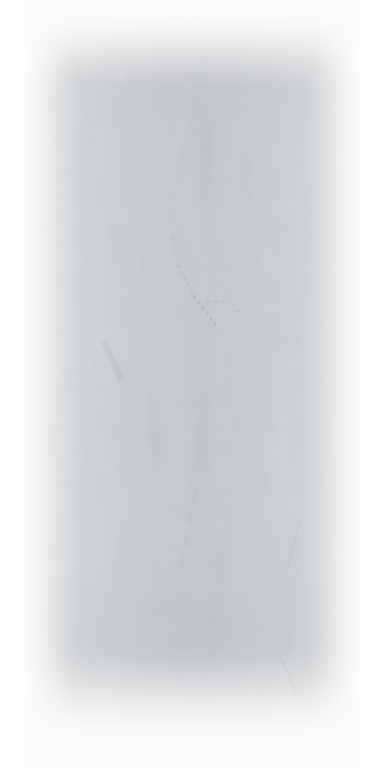
Write a WebGL 1 fragment shader that draws this texture.

```glsl
precision highp float;
uniform vec2 u_resolution;

vec2 hash2(vec2 cell) {
  vec2 q = vec2(dot(cell, vec2(127.1, 311.7)), dot(cell, vec2(269.5, 183.3)));
  return fract(sin(q) * 4375.85);
}

// Distance to the nearest scattered cell point
float cellular(vec2 p) {
  vec2 cell = floor(p);
  vec2 local = fract(p);
  float nearest = 2.0;
  for (int j = -1; j <= 1; j++) {
    for (int i = -1; i <= 1; i++) {
      vec2 offset = vec2(float(i), float(j));
      nearest = min(nearest, length(offset + hash2(cell + offset) - local));
    }
  }
  return nearest;
}

float layeredSines(vec2 p) {
  float sum = 0.0;
  float weight = 0.5;
  for (int i = 0; i < 4; i++) {
    sum += weight * sin(p.x + 1.3 * sin(p.y)) * cos(p.y * 0.8 + float(i));
    p = p.yx * vec2(1.7, 1.9) + vec2(2.3, 5.1);
    p = p.yx;
    weight *= 0.6;
  }
  return sum;
}

// Soft elliptical stain
float stain(vec2 p, vec2 center, vec2 radius) {
  vec2 q = (p - center) / radius;
  return exp(-dot(q, q));
}

// Thin line; dashes > 0 breaks it into that many pieces
float scratch(vec2 p, vec2 a, vec2 b, float width, float dashes) {
  vec2 axis = b - a;
  float t = clamp(dot(p - a, axis) / dot(axis, axis), 0.0, 1.0);
  float line = 1.0 - smoothstep(width * 0.3, width, length(p - a - axis * t));
  float wave = smoothstep(-0.4, 0.4, sin(t * dashes * 6.283));
  return line * mix(1.0, wave, step(0.5, dashes));
}

// Feathered sheet outline
float sheetMask(vec2 p) {
  float sides = smoothstep(0.045, 0.215, p.x) * smoothstep(0.045, 0.215, 1.0 - p.x);
  float ends = smoothstep(0.06, 0.33, p.y) * smoothstep(0.02, 0.25, 2.0 - p.y);
  return sides * ends;
}

float stains(vec2 p) {
  float s = stain(p, vec2(0.54, 1.58), vec2(0.022, 0.10));
  s += 0.7 * stain(p, vec2(0.64, 1.55), vec2(0.015, 0.07));
  s += 0.9 * stain(p, vec2(0.405, 0.87), vec2(0.02, 0.09));
  s += 1.2 * stain(p, vec2(0.53, 0.85), vec2(0.02, 0.12));
  s += 0.5 * stain(p, vec2(0.62, 0.88), vec2(0.018, 0.09));
  s += 0.5 * stain(p, vec2(0.57, 0.52), vec2(0.02, 0.05));
  s -= 0.6 * stain(p, vec2(0.24, 1.10), vec2(0.06, 0.03));
  s -= 0.5 * stain(p, vec2(0.72, 0.78), vec2(0.05, 0.12));
  return s;
}

float scratches(vec2 p) {
  float s = 0.5 * scratch(p, vec2(0.448, 1.385), vec2(0.462, 1.31), 0.004, 3.0);
  s += 0.8 * scratch(p, vec2(0.462, 1.31), vec2(0.505, 1.23), 0.004, 5.0);
  s += 1.1 * scratch(p, vec2(0.505, 1.23), vec2(0.567, 1.145), 0.005, 6.0);
  s += 0.8 * scratch(p, vec2(0.535, 1.214), vec2(0.595, 1.215), 0.004, 3.0);
  s += 0.7 * scratch(p, vec2(0.61, 1.19), vec2(0.64, 1.19), 0.004, 1.0);
  s += 0.4 * scratch(p, vec2(0.45, 1.38), vec2(0.51, 1.37), 0.004, 3.0);
  s += 0.6 * scratch(p, vec2(0.27, 1.11), vec2(0.315, 1.015), 0.012, 0.0);
  s += 0.35 * scratch(p, vec2(0.51, 0.72), vec2(0.465, 0.49), 0.008, 4.0);
  s += 0.4 * scratch(p, vec2(0.78, 0.64), vec2(0.75, 0.52), 0.005, 0.0);
  s += 0.5 * scratch(p, vec2(0.73, 0.29), vec2(0.77, 0.20), 0.006, 0.0);
  s += 0.4 * scratch(p, vec2(0.46, 0.24), vec2(0.53, 0.21), 0.005, 3.0);
  return s;
}

void main() {
  vec2 p = gl_FragCoord.xy / u_resolution * vec2(1.0, 2.0);

  // Cool grey body, darker along the middle
  float sideways = clamp(abs(p.x - 0.52) * 2.4, 0.0, 1.0);
  vec3 body = mix(vec3(0.775, 0.785, 0.800), vec3(0.840, 0.850, 0.858), pow(sideways, 1.5));
  body -= 0.015 * stain(p, vec2(0.5, 0.36), vec2(0.4, 0.14));
  body -= 0.010 * stain(p, vec2(0.5, 1.80), vec2(0.3, 0.12));

  // Brushed streaks and mottling
  float grain = 0.004 * layeredSines(p * vec2(70.0, 9.0));
  grain += 0.003 * layeredSines(p * vec2(11.0, 60.0) + 3.0);
  grain += 0.008 * (cellular(p * vec2(26.0, 9.0)) - 0.5);
  grain += 0.005 * (cellular(p * vec2(45.0, 60.0)) - 0.5);
  body += grain - 0.018 * stains(p) - 0.055 * scratches(p);

  // White surround with a faint margin at each side
  float margin = smoothstep(0.060, 0.070, p.x) * smoothstep(0.060, 0.070, 1.0 - p.x);
  vec3 surround = vec3(mix(0.997, 0.988, margin));
  gl_FragColor = vec4(mix(surround, body, sheetMask(p)), 1.0);
}
```
